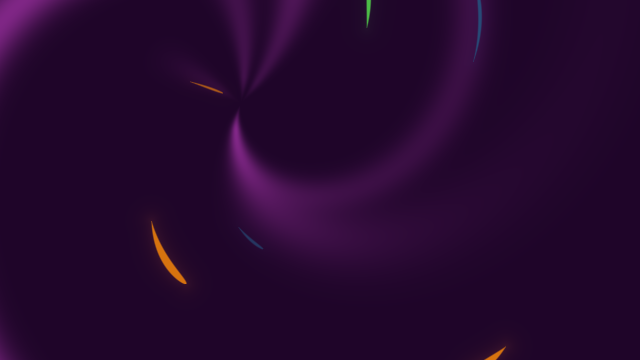
A Shadertoy shader for this background:

```glsl
// A dark plum field with glowing violet arms that wind out of one hub,
// plus a few bright tapered slivers. Each arm is a Gaussian ridge in polar
// angle whose centre turns linearly with radius; slivers are bent segments.

const float PI = 3.14159265;
const vec2 HUB = vec2(0.669, 0.713);      // in units of canvas height
const float PINCH = 0.08;                 // radius of the dim hub
const float SPIN = 3.46;                  // radians per unit of radius
const float SLOW_SPIN = 2.04;
const float GLOW_REACH = 0.022;
const float GLOW_LEVEL = 0.10;

const vec3 PLUM = vec3(0.12, 0.02, 0.16);
const vec3 VIOLET = vec3(0.36, 0.123, 0.345);
const vec3 ORANGE = vec3(0.84, 0.45, 0.06);
const vec3 GREEN = vec3(0.30, 0.74, 0.28);
const vec3 BLUE = vec3(0.14, 0.33, 0.50);

// Gaussian ridge around the angle start + twist * radius
float arm(vec2 polar, float start, float twist, float width) {
    float offset = polar.y - start - twist * polar.x;
    offset = mod(offset + PI, 2.0 * PI) - PI;
    offset /= width;
    return exp(-0.5 * offset * offset);
}

// Sum of all arms, each with its own fade along the radius
float armLight(vec2 p) {
    vec2 q = p - HUB;
    float r = length(q);
    vec2 polar = vec2(r, atan(q.y, q.x + 1e-6));

    float lowerFade = 0.75 * exp(-r * r / (0.44 * 0.44)) + 0.05;
    float lowerWidth = min(0.10 + 0.3 * r, 0.20);
    float light = 0.30 * arm(polar, -2.007, SPIN, 0.155);
    light += lowerFade * arm(polar, -1.902, SLOW_SPIN, lowerWidth);

    // Short plumes above the hub
    light += 0.38 * arm(polar, 1.396, 0.754, 0.12);
    light += (0.25 + 0.8 * r) * arm(polar, 0.873, 0.716, 0.115);
    float leftFade = 1.0 - smoothstep(0.10, 0.33, r);
    light += 0.17 * leftFade * arm(polar, 2.53, 0.3, 0.15);

    // Broad outer arm reaching the left corners
    light += 1.05 * smoothstep(0.35, 0.53, r) * arm(polar, 0.384, SPIN, 0.20);
    return light * smoothstep(0.0, PINCH, r);
}

// Tapered bent streak from a to b, fullest near b, with a soft halo
void sliver(inout vec3 color, vec2 p, vec2 a, vec2 b, float bend,
            float halfWidth, vec3 tint, float opacity) {
    vec2 axis = b - a;
    float len = length(axis);
    axis /= len;
    vec2 q = p - a;
    float t = dot(q, axis) / len;
    float along = clamp(t, 0.0, 1.0);
    float side = axis.x * q.y - axis.y * q.x;
    side -= bend * 4.0 * along * (1.0 - along);

    float thickness = halfWidth * 2.6 * along * sqrt(1.0 - along);
    float dist = length(vec2((t - along) * len, max(abs(side) - thickness, 0.0)));
    float soft = 1.0 / iResolution.y;
    float inside = step(0.0, t) * step(t, 1.0);
    float mask = 1.0 - smoothstep(-soft, soft, abs(side) - thickness);
    float halo = GLOW_LEVEL * exp(-dist / GLOW_REACH) * halfWidth / 0.011;
    color += tint * halo * opacity;
    color = mix(color, tint, mask * inside * opacity);
}

void mainImage(out vec4 fragColor, in vec2 fragCoord) {
    vec2 p = fragCoord / iResolution.y;
    vec3 color = PLUM + VIOLET * min(armLight(p), 1.2);

    // Slivers: start, end, bend, half width, tint, opacity
    sliver(color, p, vec2(0.421, 0.386), vec2(0.517, 0.211), -0.018, 0.011, ORANGE, 1.0);
    sliver(color, p, vec2(1.405, 0.037), vec2(1.296, -0.042), 0.006, 0.012, ORANGE, 1.0);
    sliver(color, p, vec2(0.528, 0.773), vec2(0.620, 0.741), 0.001, 0.003, ORANGE, 0.75);
    sliver(color, p, vec2(1.019, 0.922), vec2(1.023, 1.046), -0.003, 0.006, GREEN, 1.0);
    sliver(color, p, vec2(1.315, 0.829), vec2(1.325, 1.035), -0.013, 0.005, BLUE, 0.85);
    sliver(color, p, vec2(0.662, 0.370), vec2(0.731, 0.308), -0.004, 0.004, BLUE, 0.6);

    fragColor = vec4(color, 1.0);
}
```
